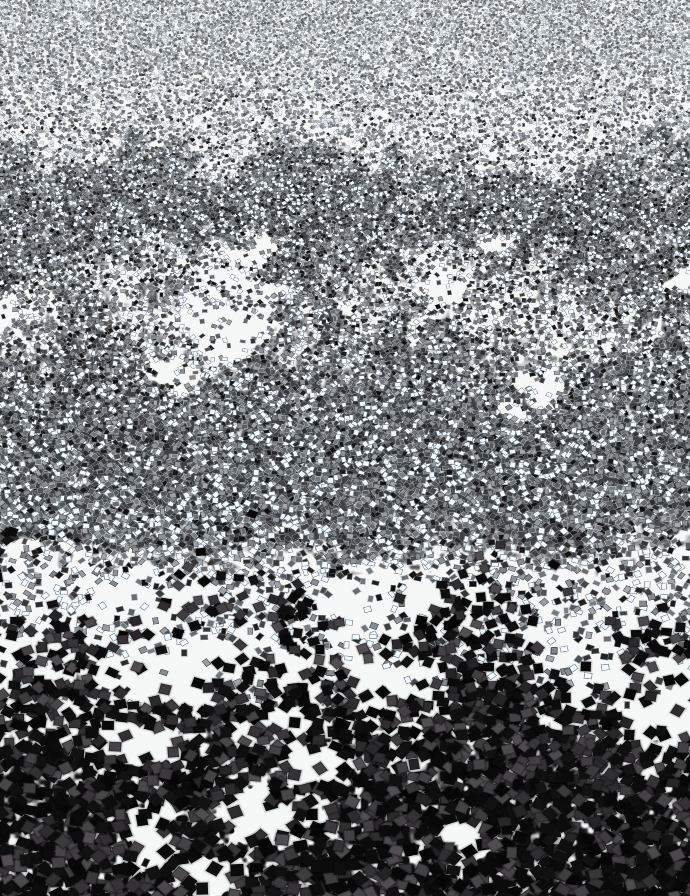
Write a Shadertoy shader that draws this texture.

```glsl
const float FAR_SIZE = 0.0040;      // flake cell at the top edge
const float SILVER_SLOPE = 0.0088;  // growth of the cells towards the viewer
const float BLACK_SLOPE = 0.0125;
const float CENTER_X = 0.385;
const int SILVER_LAYERS = 3;
const int BLACK_LAYERS = 3;
const float BLACK_TOP = 0.44;
const float BLACK_DENSITY = 0.84;
const vec3 PAPER = vec3(0.965, 0.97, 0.97);
const vec3 SILVER_TINT = vec3(0.965, 1.0, 1.03);
const vec3 BLACK_TINT = vec3(1.02, 0.98, 1.03);
const vec3 SILVER_BED = vec3(0.24, 0.255, 0.275);
const vec3 BLACK_BED = vec3(0.05, 0.05, 0.055);

// Bare patches: centre, radii
const vec4 SILVER_GAPS[12] = vec4[12](
    vec4(.267, .720, .045, .022), vec4(.245, .630, .055, .040), vec4(.005, .648, .025, .014),
    vec4(.495, .683, .022, .016), vec4(.557, .737, .022, .014), vec4(.592, .573, .030, .015),
    vec4(.580, .540, .020, .012), vec4(.195, .577, .032, .015), vec4(.766, .687, .020, .012),
    vec4(.293, .677, .030, .018), vec4(.443, .330, .110, .024), vec4(.170, .335, .060, .026));
const vec4 BLACK_GAPS[12] = vec4[12](
    vec4(.417, .316, .060, .032), vec4(.190, .255, .082, .036), vec4(.260, .290, .045, .032),
    vec4(.155, .167, .060, .027), vec4(.445, .235, .055, .030), vec4(.650, .275, .055, .050),
    vec4(.742, .210, .042, .024), vec4(.305, .085, .058, .027), vec4(.170, .065, .032, .034),
    vec4(.350, .152, .032, .024), vec4(.220, .022, .048, .018), vec4(.520, .060, .026, .018));

vec3 hash3(vec2 p) {
    vec3 q = fract(p.xyx * vec3(.1031, .1030, .0973));
    q += dot(q, q.yxz + 33.33);
    return fract((q.xxy + q.yzz) * q.zyx);
}

float noise(vec2 p) {
    vec2 i = floor(p), f = fract(p);
    f = f * f * (3.0 - 2.0 * f);
    return mix(mix(hash3(i).x, hash3(i + vec2(1, 0)).x, f.x),
               mix(hash3(i + vec2(0, 1)).x, hash3(i + vec2(1, 1)).x, f.x), f.y);
}

float clumps(vec2 p) {
    return 0.55 * noise(p * 13.0 + 7.0) + 0.45 * noise(p * 41.0 + 3.0) - 0.5;
}

float bareness(vec2 p, vec4 gaps[12]) {
    vec2 wobble = vec2(noise(p * 55.0), noise(p * 55.0 + 50.0)) - 0.5;
    float bare = 0.0;
    for (int i = 0; i < 12; i++) {
        vec2 q = (p + 0.035 * wobble - gaps[i].xy) / gaps[i].zw;
        bare = max(bare, 1.0 - smoothstep(0.4, 1.4, length(q)));
    }
    return bare;
}

// x: packed silver, y: chance of a flake
vec2 silverCover(vec2 p) {
    float n = clumps(p), y = p.y;
    float packed = 1.0 - smoothstep(0.77, 0.90, y + 0.14 * n);
    packed *= smoothstep(0.325, 0.425, y + 0.09 * n);
    float thin = exp(-pow((y - 0.66) / 0.085, 2.0));
    packed *= 1.0 - thin * (0.1 + 0.45 * smoothstep(-0.15, 0.2, n));
    float loose = y > 0.6 ? mix(0.52, 0.74, smoothstep(0.86, 0.96, y))
                          : 0.45 * smoothstep(0.18, 0.38, y);
    float open = 1.0 - 0.85 * bareness(p, SILVER_GAPS);
    return vec2(packed, max(packed, loose)) * open;
}

float blackCover(vec2 p) {
    float n = clumps(p + 2.0);
    float lift = 0.035 * (1.0 - smoothstep(0.02, 0.2, p.x));
    lift += 0.04 * exp(-pow((p.x - 0.54) / 0.07, 2.0));
    float cover = 1.0 - smoothstep(0.12, 0.36, p.y - lift + 0.2 * n);
    return BLACK_DENSITY * cover * (1.0 - 0.95 * bareness(p, BLACK_GAPS));
}

// Perspective grid: cell size shrinks linearly with height
float cellSize(float y, float slope) { return FAR_SIZE + slope * (1.0 - y); }

vec2 toGrid(vec2 p, float slope) {
    float s = cellSize(p.y, slope);
    return vec2((p.x - CENTER_X) / s, -log(s) / slope);
}

vec2 fromGrid(vec2 g, float slope) {
    float s = exp(-slope * g.y);
    return vec2(CENTER_X + g.x * s, 1.0 - (s - FAR_SIZE) / slope);
}

float boxDistance(vec2 p, vec2 halfSize) {
    vec2 d = abs(p) - halfSize;
    return length(max(d, 0.0)) + min(max(d.x, d.y), 0.0);
}

void drawFlakes(inout vec3 color, vec2 p, float layer, bool black) {
    float slope = black ? BLACK_SLOPE : SILVER_SLOPE, reach = black ? 0.2 : 0.0;
    vec2 shift = vec2(0.37, 0.61) * layer, home = floor(toGrid(p, slope) + shift);
    float pixel = 1.0 / (iResolution.y * cellSize(p.y, slope));
    for (int k = 0; k < 9; k++) {
        vec2 cell = home + vec2(k % 3 - 1, k / 3 - 1);
        vec3 a = hash3(cell + 131.0 * layer), b = hash3(cell + 57.0 + 131.0 * layer);
        vec2 center = fromGrid(cell + 0.05 + 0.9 * a.xy - shift, slope);
        vec2 q = (p - center) / cellSize(center.y, slope);
        q.y *= 1.15;
        float angle = 6.2832 * a.z, c = cos(angle), s = sin(angle);
        vec2 halfSize = black ? vec2(0.47, 0.36 + 0.1 * b.z) : vec2(0.43, 0.27 + 0.13 * b.z);
        float d = boxDistance(mat2(c, -s, s, c) * q, halfSize);
        if (d > reach + pixel) continue;
        if (b.x > (black ? blackCover(center) : silverCover(center).y)) continue;

        // Face tone and contrasting rim
        float tone, rim;
        if (black) {
            tone = b.y < 0.55 ? 0.02 + 0.1 * b.y : 0.14 + 0.4 * (b.y - 0.55);
            rim = tone * 0.6 + 0.02;
            color *= 1.0 - 0.2 * (1.0 - smoothstep(0.0, reach, d));
        } else {
            tone = b.y < 0.72 ? 0.05 + 0.86 * b.y : 0.98;
            rim = tone < 0.5 ? tone + 0.27 : tone * 0.55;
            float pale = smoothstep(0.80, 0.90, center.y + 0.16 * (a.z - 0.5));
            tone = mix(tone, 0.32 + 0.6 * tone, pale);
            rim = mix(rim, 0.32 + 0.6 * rim, pale);
        }
        float edge = smoothstep(-0.08 - 0.5 * pixel, -0.08 + 0.5 * pixel, d);
        vec3 face = mix(tone, rim, edge) * (black ? BLACK_TINT : SILVER_TINT);
        color = mix(color, face, clamp(0.5 - d / pixel, 0.0, 1.0));
    }
}

void mainImage(out vec4 fragColor, in vec2 fragCoord) {
    vec2 p = fragCoord / iResolution.y;
    float grit = noise(p * 150.0) - 0.5;
    vec3 color = mix(PAPER, SILVER_BED, smoothstep(0.6, 0.95, silverCover(p).x + 0.6 * grit));
    for (int i = 0; i < SILVER_LAYERS; i++) drawFlakes(color, p, float(i), false);
    if (p.y < BLACK_TOP) {
        color = mix(color, BLACK_BED, smoothstep(0.72, 0.9, blackCover(p) + 0.4 * grit));
        for (int i = 0; i < BLACK_LAYERS; i++) drawFlakes(color, p, float(i + 5), true);
    }
    fragColor = vec4(clamp(color, 0.0, 1.0), 1.0);
}
```
